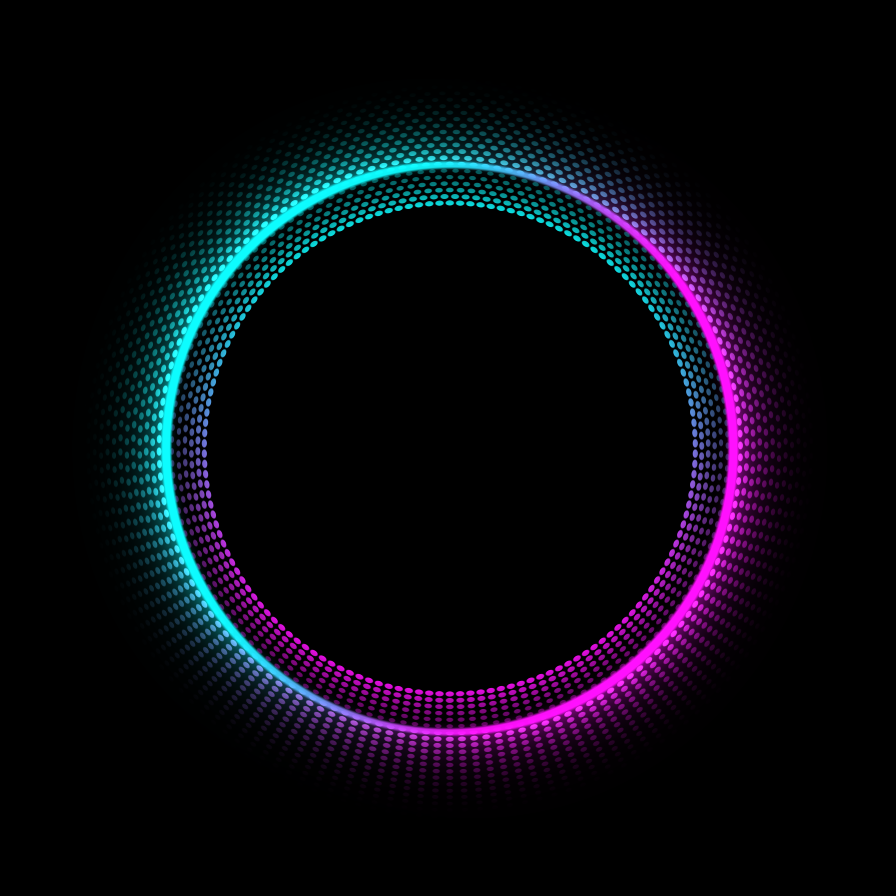
This background is drawn by a WebGL 1 fragment shader. Its source:

```glsl
precision highp float;

uniform vec2 u_resolution;

#define CENTER vec2(0.502, 0.4995)
#define RING_RADIUS 0.3165
#define INNER_RADIUS 0.2705
#define OUTER_RADIUS 0.415
#define DOTS_PER_ROW 150.0
#define ROW_PITCH 0.0072
#define DOT_SIZE vec2(0.0045, 0.0028)
#define GLOW_WIDTH 0.018
#define CYAN vec3(0.05, 0.94, 0.95)
#define MAGENTA vec3(0.96, 0.06, 0.95)

const float TAU = 6.28319;

// Blend from magenta to cyan along a given axis
vec3 duotone(vec2 dir, float axisAngle, float softness) {
  float along = dot(dir, vec2(cos(axisAngle), sin(axisAngle)));
  return mix(MAGENTA, CYAN, smoothstep(-softness, softness, along));
}

// Coverage of one oval dot in a polar grid, staggered towards the top
float dotGrid(vec2 dir, float radius, float scale, float pixel) {
  float row = (radius - INNER_RADIUS) / ROW_PITCH - 0.5;
  float rowIndex = floor(row + 0.5);
  float stagger = 0.5 * mod(rowIndex, 2.0) * smoothstep(-0.6, 0.6, dir.y);
  float column = atan(dir.y, dir.x) / TAU * DOTS_PER_ROW + stagger;
  vec2 cell = vec2((fract(column) - 0.5) * TAU * radius / DOTS_PER_ROW,
                   (row - rowIndex) * ROW_PITCH);
  vec2 size = DOT_SIZE * scale;
  float dist = (length(cell / size) - 1.0) * size.y;
  return (1.0 - smoothstep(-0.6 * pixel, 0.6 * pixel, dist))
       * step(-0.5, row);
}

void main() {
  float pixel = 1.0 / min(u_resolution.x, u_resolution.y);
  vec2 offset = (gl_FragCoord.xy - 0.5 * u_resolution) * pixel + 0.5 - CENTER;
  float radius = max(length(offset), 0.0001);
  vec2 dir = offset / radius;
  float fromRing = radius - RING_RADIUS;
  float outside = smoothstep(-pixel, pixel, fromRing);

  // The ring is strongest where its two pure hues lie
  vec3 ringColor = duotone(dir, 2.74, 0.55);
  float purity = abs(dot(dir, vec2(cos(2.85), sin(2.85))));
  float strength = mix(0.45, 1.0, smoothstep(0.0, 0.85, purity));

  // Dots fade inwards from the ring on one side, outwards on the other
  float inward = clamp(-fromRing / (RING_RADIUS - INNER_RADIUS), 0.0, 1.0);
  float outward = clamp(fromRing / (OUTER_RADIUS - RING_RADIUS), 0.0, 1.0);
  float innerLight = mix(0.3, 0.95, pow(inward, 1.4));
  float outerLight = 0.75 * pow(1.0 - outward, 2.0);
  float dotLight = mix(innerLight, outerLight, outside);
  float dotScale = mix(mix(0.75, 1.05, inward), mix(1.0, 0.7, outward), outside);
  vec3 dotColor = mix(duotone(dir, 1.571, 0.85), duotone(dir, 2.3, 0.9), outside);
  dotColor = mix(dotColor, vec3(0.85, 0.9, 1.0), 0.4 * outside * exp(-outward * 6.0));

  // Soft halo outside, quick falloff inside
  float halo = exp(-max(fromRing, 0.0) / GLOW_WIDTH) * outside * 0.7 * strength;
  float innerHalo = exp(min(fromRing, 0.0) / 0.0035) * (1.0 - outside) * 0.5;
  float halfWidth = mix(0.0022, 0.0048, strength * strength);
  float line = 1.0 - smoothstep(halfWidth - 0.0015, halfWidth + 0.0015 + pixel,
                                abs(fromRing));

  vec3 color = ringColor * (halo + innerHalo * strength);
  color += dotColor * dotLight * dotGrid(dir, radius, dotScale, pixel);
  color = mix(color, ringColor * 1.05, line * mix(0.8, 1.0, strength));

  gl_FragColor = vec4(clamp(color, 0.0, 1.0), 1.0);
}
```
